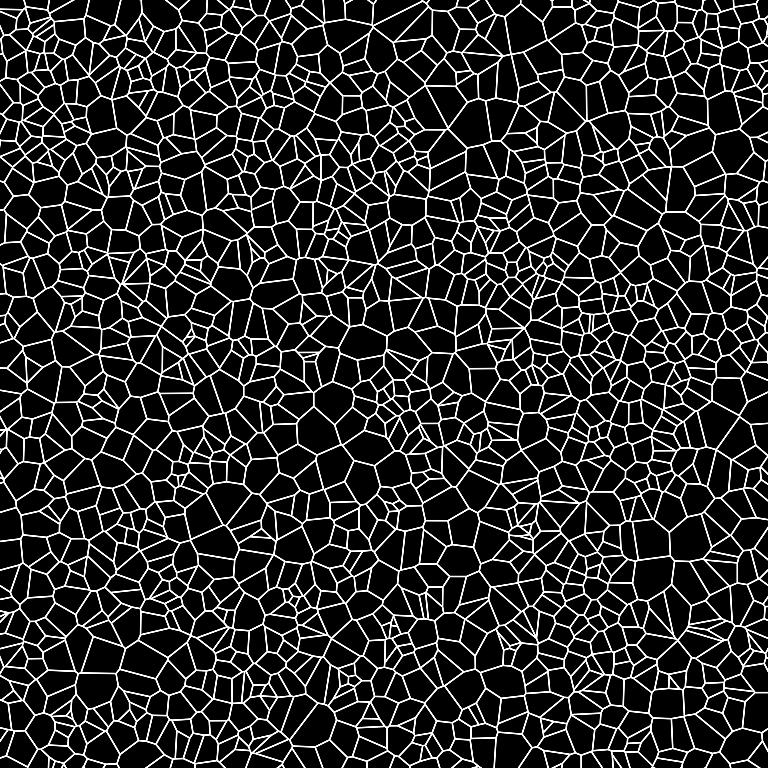
Give the GLSL for this pattern, as a Shadertoy shader.

```glsl
// Three random values in 0..1 for the n-th site of a grid square
vec3 hash3(ivec2 square, int n) {
    uvec3 v = uvec3(square.x + 512, square.y + 512, n) * 1664525u + 1013904223u;
    v.x += v.y * v.z; v.y += v.z * v.x; v.z += v.x * v.y;
    v ^= v >> 16u;
    v.x += v.y * v.z; v.y += v.z * v.x; v.z += v.x * v.y;
    return vec3(v >> 8u) / 16777216.0;
}

// Each square holds one to seven sites, which gives clusters and gaps
int siteCount(ivec2 square) {
    return 1 + int(hash3(square, 99).z * 7.0);
}

// Distance to the nearest wall between irregular cells
float wallDistance(vec2 p) {
    ivec2 home = ivec2(floor(p));
    vec2 nearest = vec2(9.0);

    // Nearest site, relative to p
    for (int y = -1; y <= 1; y++)
    for (int x = -1; x <= 1; x++) {
        ivec2 square = home + ivec2(x, y);
        int count = siteCount(square);
        for (int n = 0; n < count; n++) {
            vec2 site = vec2(square) + hash3(square, n).xy - p;
            if (dot(site, site) < dot(nearest, nearest)) nearest = site;
        }
    }

    // Closest bisector between that site and the others
    float wall = 9.0;
    for (int y = -1; y <= 1; y++)
    for (int x = -1; x <= 1; x++) {
        ivec2 square = home + ivec2(x, y);
        int count = siteCount(square);
        for (int n = 0; n < count; n++) {
            vec2 site = vec2(square) + hash3(square, n).xy - p;
            vec2 gap = site - nearest;
            if (dot(gap, gap) > 1e-8)
                wall = min(wall, dot(0.5 * (site + nearest), normalize(gap)));
        }
    }
    return wall;
}

void mainImage(out vec4 fragColor, in vec2 fragCoord) {
    float squares = 18.5;
    vec2 uv = fragCoord / iResolution.y;
    float wall = wallDistance(uv * squares) / squares;

    // Thin white walls on black, with a narrow smooth edge
    float soft = 0.35 / iResolution.y;
    float line = 1.0 - smoothstep(0.00115 - soft, 0.00115 + soft, wall);
    fragColor = vec4(vec3(line), 1.0);
}
```
